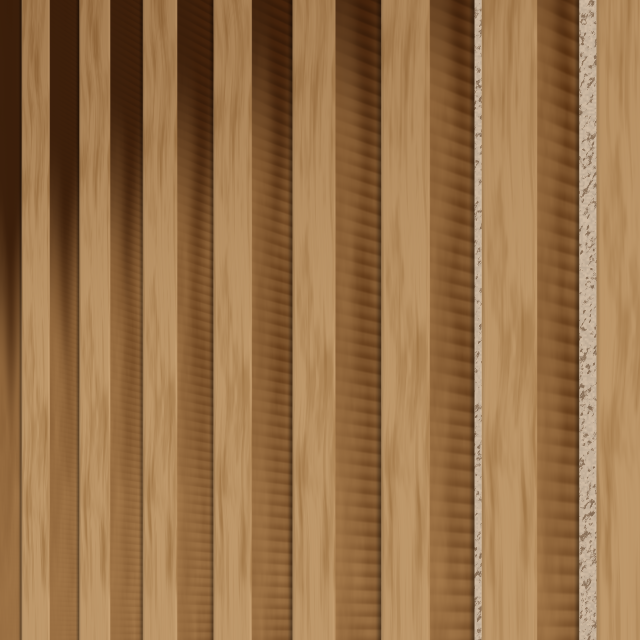
Write a three.js fragment shader that draws this texture.

```glsl
// Upright timber slats seen in perspective, with shaded ribbed recesses between them.
// A projective map turns x into a slat coordinate with period 1 (half face, half gap);
// noise adds grain, and the widest gaps reveal a strip of pale rough plaster.
varying vec2 vUv;

const vec3 WOOD_LIGHT = vec3(0.75, 0.60, 0.42);
const vec3 WOOD_GRAIN = vec3(0.61, 0.44, 0.25);
const vec3 SIDE_LIT = vec3(0.62, 0.45, 0.27);
const vec3 SIDE_BROWN = vec3(0.41, 0.25, 0.11);
const vec3 SHADOW = vec3(0.23, 0.11, 0.03);
const vec3 PLASTER = vec3(0.80, 0.72, 0.63);
const vec3 PLASTER_PIT = vec3(0.50, 0.39, 0.29);
const float FIRST_EDGE = 0.0339;
const float DENSITY = 11.67;
const float CONVERGENCE = 0.5537;
const float SOFTNESS = 0.0013;

float hash(vec2 p) {
  return fract(sin(dot(p, vec2(127.1, 311.7))) * 43758.5453);
}

float noise(vec2 p) {
  vec2 i = floor(p);
  vec2 f = fract(p);
  f = f * f * (3.0 - 2.0 * f);
  float low = mix(hash(i), hash(i + vec2(1.0, 0.0)), f.x);
  float high = mix(hash(i + vec2(0.0, 1.0)), hash(i + 1.0), f.x);
  return mix(low, high, f.y);
}

float fbm(vec2 p) {
  float sum = 0.0;
  float amp = 0.5;
  for (int i = 0; i < 4; i++) {
    sum += amp * noise(p);
    p = p * 2.03 + 17.0;
    amp *= 0.5;
  }
  return sum;
}

// Front of a slat: across is 0..0.5, height is corrected for perspective
vec3 slatFace(float across, float height, vec2 uv, float id) {
  float warp = 0.12 * noise(vec2(3.0, height * 9.0));
  vec2 p = vec2(across + warp, height);
  float cloud = fbm(p * vec2(9.0, 9.0) + 4.0);
  float streak = fbm(p * vec2(26.0, 7.0) + id * 0.13);
  float fine = noise(p * vec2(90.0, 14.0) + id);
  float grain = 0.75 * smoothstep(0.45, 0.75, cloud) + 0.5 * smoothstep(0.42, 0.75, streak);
  vec3 col = mix(WOOD_LIGHT, WOOD_GRAIN, clamp(grain * 0.65 + 0.08 * fine, 0.0, 1.0));
  // Dimmer toward the upper left
  float dim = smoothstep(0.35, 1.1, uv.y) * (1.0 - 0.75 * uv.x);
  col *= 1.0 - vec3(0.15, 0.20, 0.26) * dim;
  // Worn edges: shaded on the left, bright on the right
  col *= 1.0 - 0.10 * (1.0 - smoothstep(0.0, 0.04, across));
  return col + 0.035 * smoothstep(0.455, 0.485, across);
}

// Ribbed inner side of a gap: depth runs 0..1 from near to far
vec3 gapSide(float depth, float y, float id) {
  float ribCount = 130.0 / (1.0 + 0.45 * max(id, -0.5));
  float ribPhase = fract(y * ribCount / (1.0 - 0.032 * depth) + 0.3 * noise(vec2(y * 14.0, id)));
  float rib = smoothstep(0.0, 0.6, ribPhase) * (1.0 - smoothstep(0.78, 1.0, ribPhase));
  float ribDepth = smoothstep(-1.5, 4.0, id) * (0.25 + 0.75 * smoothstep(0.1, 0.8, depth));

  // Long soft stain down the middle of the side
  float center = 0.62 + 0.25 * (noise(vec2(y * 5.0, id * 0.4)) - 0.5);
  float stain = exp(-pow((depth - center) / 0.22, 2.0));
  float mottle = fbm(vec2(depth * 4.0 + id, y * 9.0));
  float farDim = 0.38 * depth * smoothstep(0.0, 3.0, id);
  float light = 1.0 - 0.42 * y - farDim - 0.30 * stain * smoothstep(0.0, 0.5, y);
  light += 0.5 * (mottle - 0.47) + 0.38 * ribDepth * (rib - 0.55);
  vec3 col = mix(SIDE_BROWN, SIDE_LIT, clamp(light, -0.25, 1.1));

  // Shadow falls from the top, reaching lower in the left gaps
  float reach = 0.66 + 0.075 * id;
  float shade = smoothstep(reach - 0.20, reach + 0.14, y + 0.09 * stain + 0.08 * (mottle - 0.5));
  col = mix(col, SHADOW * (0.9 + 0.25 * rib * ribDepth), 0.92 * shade);
  return col * (1.0 - 0.38 * smoothstep(0.86, 1.0, depth));
}

// Pale plaster with short slanted pits
vec3 plaster(vec2 uv) {
  vec2 slant = vec2(uv.x * 0.85 - uv.y * 0.5, uv.x * 0.5 + uv.y * 0.85);
  float pits = fbm(slant * vec2(260.0, 130.0));
  float speck = noise(uv * 330.0);
  vec3 col = mix(PLASTER, PLASTER_PIT, 0.8 * smoothstep(0.50, 0.72, pits));
  return col * (0.93 + 0.1 * speck);
}

void main() {
  // Slat coordinate, with each slat face in the first half of its period
  float x = vUv.x - FIRST_EDGE;
  float persp = 1.0 + CONVERGENCE * x;
  float k = DENSITY * x / persp;
  float blur = SOFTNESS * DENSITY / (persp * persp);

  // Gap coordinate: 0..0.5 inside the gap, faces on either side
  float id = floor(k - 0.25);
  float gap = k - id - 0.5;
  float sideEnd = 0.5 - 0.075 * (id - 4.1);
  float depth = clamp(gap / min(sideEnd, 0.5), 0.0, 1.0);

  vec3 col = gapSide(depth, vUv.y, id);
  col = mix(col, plaster(vUv), smoothstep(-blur, blur, gap - sideEnd));
  vec3 face = slatFace(fract(k), vUv.y / persp, vUv, floor(k));
  col = mix(col, face, smoothstep(-blur, blur, abs(gap - 0.25) - 0.25));
  gl_FragColor = vec4(col, 1.0);
}
```
